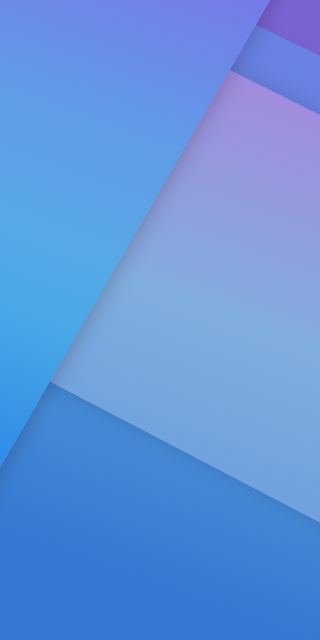
This background is drawn by a Shadertoy shader. Its source:

```glsl
// Overlapping translucent-looking paper sheets in blue and violet.
// Each sheet is bounded by straight edges, filled with a slanted gradient
// and drops a soft shadow on the sheets beneath it.

// Layout, in canvas widths (origin at the lower left)
const vec2  LEFT_ANCHOR  = vec2(0.1563, 0.8073);  // point on the long diagonal
const vec2  LEFT_NORMAL  = vec2(0.8660, -0.5000); // points away from the left sheet
const vec2  CARD_BOTTOM  = vec2(0.1563, 0.8073);
const vec2  CARD_TOP     = vec2(0.7188, 1.7813);
const vec2  STRIP_TOP    = vec2(0.8021, 1.9219);
const float BOTTOM_SLOPE = -0.522;
const float TOP_SLOPE    = -0.500;
const float STRIP_SLOPE  = -0.487;
const vec2  GRADIENT_DIR = vec2(0.342, 0.940);

// Shadows
const float LEFT_SHADOW  = 0.13;
const float CARD_SHADOW  = 0.07;
const float SHADOW_WIDTH = 0.034;

// Colours, from low to high along the gradient
const vec3 LEFT_AZURE  = vec3(0.19, 0.55, 0.905);
const vec3 LEFT_CYAN   = vec3(0.285, 0.66, 0.905);
const vec3 LEFT_SKY    = vec3(0.34, 0.66, 0.90);
const vec3 LEFT_BLUE   = vec3(0.375, 0.615, 0.905);
const vec3 LEFT_VIOLET = vec3(0.46, 0.48, 0.91);
const vec3 CARD_BLUE   = vec3(0.44, 0.63, 0.87);
const vec3 CARD_MIST   = vec3(0.505, 0.68, 0.87);
const vec3 CARD_LILAC  = vec3(0.63, 0.55, 0.87);
const vec3 BASE_DEEP   = vec3(0.21, 0.465, 0.83);
const vec3 BASE_LIGHT  = vec3(0.27, 0.54, 0.84);
const vec3 STRIP_BLUE  = vec3(0.41, 0.51, 0.89);
const vec3 CORNER      = vec3(0.485, 0.39, 0.83);

// Position of h between two gradient stops
float ramp(float low, float high, float h) {
    return clamp((h - low) / (high - low), 0.0, 1.0);
}

// Signed distance to a sloped line, positive above it
float aboveLine(vec2 p, vec2 anchor, float slope) {
    vec2 q = p - anchor;
    return (q.y - slope * q.x) / sqrt(1.0 + slope * slope);
}

// Brightness left at a distance outside a sheet
float shade(float distanceOut, float strength) {
    float x = max(distanceOut, 0.0) / SHADOW_WIDTH;
    return 1.0 - strength * exp(-x * (0.7 + 0.4 * x));
}

// Antialiased coverage of a sheet
float cover(float distanceOut, float pixel) {
    return 1.0 - smoothstep(-0.6 * pixel, 0.6 * pixel, distanceOut);
}

vec3 leftColour(float h) {
    vec3 c = mix(LEFT_AZURE, LEFT_CYAN, ramp(0.55, 0.98, h));
    c = mix(c, LEFT_SKY, ramp(0.98, 1.22, h));
    c = mix(c, LEFT_BLUE, ramp(1.22, 1.62, h));
    return mix(c, LEFT_VIOLET, ramp(1.62, 2.15, h));
}

vec3 cardColour(float h) {
    vec3 c = mix(CARD_BLUE, CARD_MIST, ramp(0.70, 1.18, h));
    return mix(c, CARD_LILAC, ramp(1.18, 1.90, h));
}

void mainImage(out vec4 fragColor, in vec2 fragCoord) {
    vec2 p = fragCoord / iResolution.xy * vec2(1.0, 2.0);
    float pixel = 2.0 / iResolution.y;
    float h = dot(p, GRADIENT_DIR);

    // Distances outside each sheet
    float leftOut  = dot(p - LEFT_ANCHOR, LEFT_NORMAL);
    float belowOut = -aboveLine(p, CARD_BOTTOM, BOTTOM_SLOPE);
    float topOut   = aboveLine(p, CARD_TOP, TOP_SLOPE);
    float stripOut = aboveLine(p, STRIP_TOP, STRIP_SLOPE);
    float cardOut  = max(belowOut, topOut);

    // Corner and strip at the top, deep blue base at the bottom
    vec3 colour = CORNER * shade(stripOut, 0.5 * CARD_SHADOW);
    colour = mix(colour, STRIP_BLUE, cover(stripOut, pixel));
    vec3 base = mix(BASE_DEEP, BASE_LIGHT, ramp(0.30, 0.72, h));
    colour = mix(colour, base, cover(-belowOut, pixel));

    // Pale card over both
    colour *= shade(cardOut, CARD_SHADOW);
    colour = mix(colour, cardColour(h), cover(cardOut, pixel));

    // Left sheet on top
    colour *= shade(leftOut, LEFT_SHADOW);
    colour = mix(colour, leftColour(h), cover(leftOut, pixel));

    fragColor = vec4(colour, 1.0);
}
```
